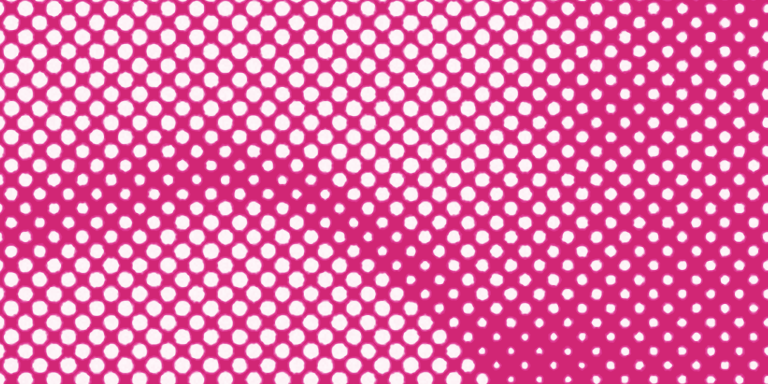
Give the GLSL for this pattern, as a WebGL 2 fragment shader.

```glsl
#version 300 es
precision highp float;

#define ROWS 26.9
#define LATTICE_SHIFT vec2(-0.215, 0.30)
#define FULL_RADIUS 0.535
#define VALLEY_DEPTH 0.22
#define EDGE_SOFTNESS 0.085
#define HALO_WIDTH 0.16
#define SIZE_JITTER 0.04
#define EDGE_WOBBLE 0.09
#define MAGENTA vec3(0.82, 0.15, 0.46)
#define HALO_PINK vec3(0.87, 0.22, 0.57)
#define DOT_WHITE vec3(0.995, 0.97, 0.98)

uniform vec2 u_resolution;
out vec4 fragColor;

float hash(vec2 p) {
    vec3 h = fract(vec3(p.xyx) * 0.1031);
    h += dot(h, h.yzx + 33.33);
    return fract((h.x + h.y) * h.z);
}

float valueNoise(vec2 p) {
    vec2 cell = floor(p);
    vec2 f = fract(p);
    f = f * f * (3.0 - 2.0 * f);
    float low = mix(hash(cell), hash(cell + vec2(1, 0)), f.x);
    float high = mix(hash(cell + vec2(0, 1)), hash(cell + vec2(1, 1)), f.x);
    return mix(low, high, f.y);
}

float blob(vec2 p, vec2 center, vec2 size) {
    vec2 d = (p - center) / size;
    return exp(-dot(d, d));
}

// Dot radius in row units at a point measured in canvas heights
float toneRadius(vec2 p) {
    // Curved valley: rises from the left, then bends down to the right
    float bend = max(p.x - 0.52, 0.0);
    float valley = 0.40 + 0.26 * p.x - 1.054 * pow(bend, 1.65);
    float slope = 0.26 - 1.74 * pow(bend, 0.65);
    float side = (p.y - valley) / sqrt(1.0 + slope * slope);
    float bendMix = smoothstep(0.3, 0.7, p.x);
    float width = side < 0.0 ? mix(0.10, 0.055, bendMix)
                             : mix(0.13, 0.085, bendMix);
    float dip = VALLEY_DEPTH * exp(-side * side / (width * width));
    dip *= mix(0.75, 1.0, bendMix);

    // Fade to the right and lower right, above the valley only
    float fade = 0.14 * smoothstep(1.0, 1.9, p.x);
    fade += 0.12 * smoothstep(0.65, 0.0, p.y) * smoothstep(0.8, 1.3, p.x);
    fade *= smoothstep(-0.06, 0.04, side);

    // Local light and dark spots
    float spots = 0.10 * blob(p, vec2(1.23, 0.19), vec2(0.09));
    spots += 0.03 * blob(p, vec2(1.28, 0.95), vec2(0.15));
    spots -= 0.13 * blob(p, vec2(1.45, 0.07), vec2(0.15, 0.10));
    spots -= 0.08 * blob(p, vec2(1.58, 0.71), vec2(0.13, 0.11));
    spots -= 0.09 * blob(p, vec2(1.97, 1.0), vec2(0.18, 0.15));
    return clamp(FULL_RADIUS - dip - fade + spots, 0.2, 0.56);
}

void main() {
    vec2 q = gl_FragCoord.xy / u_resolution.y * ROWS - LATTICE_SHIFT;
    float pixel = ROWS / u_resolution.y;

    // Nearest dot of the staggered lattice
    vec2 diagonal = floor(0.5 * vec2(q.x + q.y, q.x - q.y) + 0.5);
    vec2 center = vec2(diagonal.x + diagonal.y, diagonal.x - diagonal.y);

    // Dot size follows the tone, with a little irregularity
    float radius = toneRadius((center + LATTICE_SHIFT) / ROWS);
    radius += SIZE_JITTER * (hash(center + 71.0) - 0.5);
    float wobble = EDGE_WOBBLE * (valueNoise(q * 5.0 + 40.0) - 0.5);
    float dist = length(q - center) - radius + wobble;

    // Soft halo and dot over the ground
    float soft = max(EDGE_SOFTNESS, 0.7 * pixel);
    float halo = 1.0 - smoothstep(HALO_WIDTH - soft, HALO_WIDTH + 0.3 * soft, dist);
    float dotMask = 1.0 - smoothstep(-soft, soft, dist);
    vec3 white = DOT_WHITE - 0.03 * valueNoise(q * 7.0 + 90.0) * vec3(0.2, 1.0, 0.7);
    vec3 color = mix(MAGENTA, HALO_PINK, halo);
    color = mix(color, white, dotMask);
    fragColor = vec4(color, 1.0);
}
```
